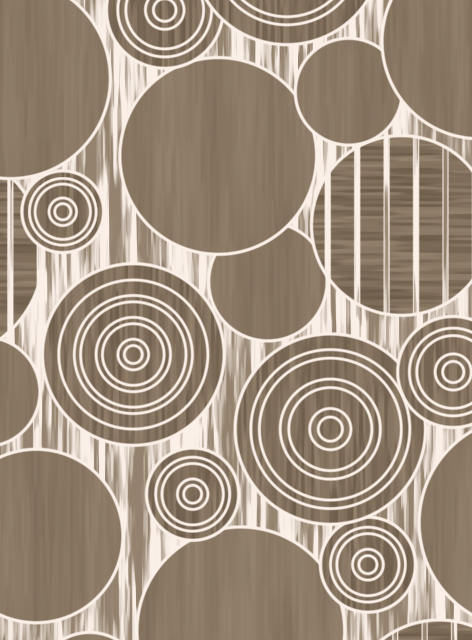
This pattern is drawn by a Shadertoy shader. Its source:

```glsl
#define CELL 0.235          // lattice pitch, canvas height = 1
#define TILT 0.38           // lattice rotation
#define JITTER 0.15         // disk displacement in cells
#define LINE 0.0025         // half width of the pale lines
#define BAND_PITCH 0.046    // spacing of bands on striped disks
#define BAND_WIDTH 0.0048   // half width of those bands
#define CREAM vec3(0.98, 0.94, 0.91)
#define FADED vec3(0.58, 0.51, 0.43)
#define WOOD vec3(0.56, 0.49, 0.41)
#define BARK vec3(0.46, 0.39, 0.32)

vec2 hash2(vec2 p) {
    vec3 q = fract(p.xyx * vec3(0.1031, 0.1030, 0.0973));
    q += dot(q, q.yzx + 33.33);
    return fract((q.xx + q.yz) * q.zy);
}

// Smooth cellular noise: random cell tones blended by distance
float cellular(vec2 p) {
    vec2 base = floor(p), f = p - base;
    float sum = 0.0, total = 0.0;
    for (int j = -1; j <= 1; j++)
    for (int i = -1; i <= 1; i++) {
        vec2 o = vec2(i, j), h = hash2(base + o);
        vec2 d = o + 0.2 + 0.6 * h - f;
        float w = exp(-7.0 * dot(d, d));
        sum += w * hash2(base + o + 71.0).x;
        total += w;
    }
    return sum / total;
}

// Coverage of the region where the distance is negative
float fill(float d) {
    float soft = 1.0 / iResolution.y;
    return 1.0 - smoothstep(-soft, soft, d);
}

// Weathered vertical streaks
vec3 streaks(vec2 p) {
    float s = 0.48 * cellular(p * vec2(135.0, 7.0))
            + 0.28 * cellular(p * vec2(48.0, 2.5) + 9.0)
            + 0.24 * cellular(p * vec2(260.0, 24.0) + 31.0);
    return mix(CREAM, FADED, smoothstep(0.34, 0.73, s));
}

// Paired concentric lines
float rings(float r, float radius, float period) {
    float q = r / radius;
    float m = fract(q / period);
    float d = min(abs(m - 0.41), abs(m - 0.7)) * period * radius;
    return q < 0.86 ? fill(d - LINE * 0.9) : 0.0;
}

void mainImage(out vec4 fragColor, in vec2 fragCoord) {
    vec2 p = fragCoord / iResolution.y;
    mat2 tilt = mat2(cos(TILT), sin(TILT), -sin(TILT), cos(TILT));

    // Shared materials
    vec3 ground = streaks(p);
    float broad = cellular(p * vec2(38.0, 3.0) + 5.0);
    float fine = cellular(p * vec2(210.0, 13.0) + 17.0);
    float across = cellular(p.yx * vec2(210.0, 13.0) + 43.0);
    vec3 smoothWood = mix(BARK, WOOD, 0.78 + 0.55 * (broad - 0.5) + 0.35 * (fine - 0.5));
    vec3 col = ground;

    // Large and small disks alternate on a jittered, tilted lattice
    vec2 base = floor(p * tilt / CELL);
    for (int j = -1; j <= 1; j++)
    for (int i = -1; i <= 1; i++) {
        vec2 id = base + vec2(i, j);
        vec2 h = hash2(id + 12.0), k = hash2(id + 57.0);
        bool large = mod(id.x + id.y, 2.0) < 0.5;
        float radius = CELL * (large ? mix(0.55, 0.71, k.x) : mix(0.26, 0.41, k.x));
        vec2 local = p - tilt * (id + 0.5 + JITTER * (h - 0.5)) * CELL;
        float r = length(local), edge = r - radius;

        // Finish: plain, ringed or banded
        float kind = mod(floor((id.x + id.y) * 0.5) + 2.0 * floor((id.x - id.y) * 0.5), 5.0);
        bool banded = large && kind > 3.5;
        bool ringed = large ? mod(kind, 2.0) > 0.5 : k.y > 0.45;
        vec3 disk = smoothWood;
        if (banded) {
            bool upright = h.x > 0.35;
            float axis = upright ? local.x : local.y;
            float d = abs(fract(axis / BAND_PITCH) - 0.5) * BAND_PITCH;
            disk = mix(BARK, WOOD, 0.45 + 1.5 * ((upright ? across : fine) - 0.5));
            vec3 band = mix(ground, CREAM, smoothstep(0.4, 0.9, d / BAND_WIDTH));
            disk = mix(disk, band, fill(d - BAND_WIDTH));
        } else if (ringed) {
            float period = mix(0.24, 0.31, k.y) * (large ? 1.0 : 1.55);
            disk = mix(BARK, WOOD, 0.45 + 1.4 * (fine - 0.5));
            disk = mix(disk, CREAM, rings(r, radius, period));
        }
        col = mix(col, disk, fill(edge));
        col = mix(col, CREAM, fill(abs(edge) - LINE));
    }
    fragColor = vec4(col, 1.0);
}
```
